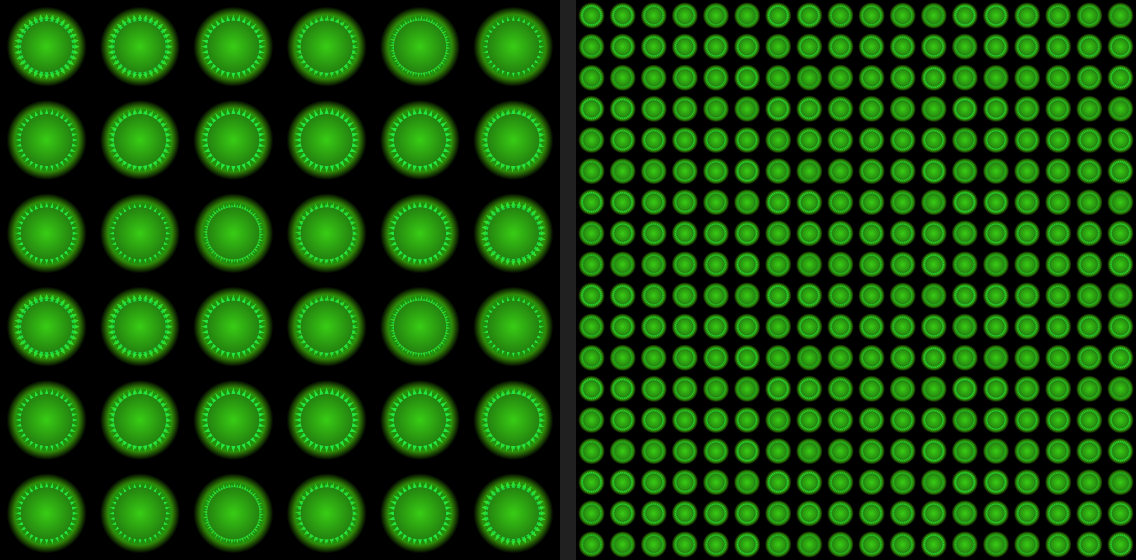
Left: one tile. Right: repeated 3 by 3.
Give the GLSL for this pattern, as a Shadertoy shader.

```glsl
// Grid of glowing green discs, each ringed by two layers of spikes that shift in a cycle.

const float TAU = 6.2831853;
const float GRID = 6.0;          // discs across and down
const float CYCLE = 18.0;        // discs until the spike ring repeats
const float SPIKES = 32.0;       // spikes in each layer

// Radii in units of one cell
const float DISC_RADIUS = 0.28;
const float GLOW_RADIUS = 0.4285;
const float GLOW_SLOPE = 6.4;
const float GLOW_MAX = 0.56;
const float TIP_SHORT = 0.322;
const float TIP_LONG = 0.35;
const float SPIKE_THIN = 0.012;  // half widths at the base
const float SPIKE_WIDE = 0.021;

const vec3 DISC_CENTER = vec3(0.22, 0.80, 0.08);
const vec3 DISC_EDGE = vec3(0.14, 0.51, 0.06);
const vec3 GLOW_OUTER = vec3(0.38, 1.0, 0.05);
const vec3 GLOW_INNER = vec3(0.22, 1.0, 0.10);
const vec3 OUTER_SPIKE = vec3(0.21, 0.85, 0.16);
const vec3 INNER_SPIKE = vec3(0.10, 0.92, 0.30);

// Coverage of a ring of outward triangles; turn is counted in spikes
float spikeRing(float r, float turn, float base, float tip, float halfWidth, float soft) {
    float arc = abs(fract(turn + 0.5) - 0.5) * TAU / SPIKES * r;
    float taper = halfWidth * (tip - r) / (tip - base);
    float side = 1.0 - smoothstep(-soft, soft, arc - taper);
    return side * smoothstep(base - soft, base + soft, r)
                * (1.0 - smoothstep(tip - soft, tip + soft, r));
}

// Angular shift between the layers, in spikes, over the swing from -1 to 1
float layerShift(float swing) {
    float interleave = smoothstep(-0.17, 0.17, swing) * (1.0 - smoothstep(0.2, 0.8, swing));
    float pairing = smoothstep(-0.95, -0.77, swing) * (1.0 - smoothstep(-0.77, -0.5, swing));
    return 0.5 * interleave + 0.25 * pairing;
}

void mainImage(out vec4 fragColor, in vec2 fragCoord) {
    vec2 grid = fragCoord / iResolution.xy * GRID;
    vec2 cell = floor(grid);
    vec2 p = fract(grid) - 0.5;
    float pixel = GRID / min(iResolution.x, iResolution.y);
    float soft = max(0.004, 0.6 * pixel);
    float r = length(p);

    // Cycle position, counted row by row from the top left
    float index = cell.x + GRID * (GRID - 1.0 - cell.y);
    float swing = cos(TAU * index / CYCLE);
    float reach = abs(swing);

    // Halo and disc
    float glow = clamp(GLOW_SLOPE * (GLOW_RADIUS - r), 0.0, GLOW_MAX);
    vec3 color = glow * mix(GLOW_INNER, GLOW_OUTER, smoothstep(0.31, 0.37, r));
    vec3 disc = mix(DISC_CENTER, DISC_EDGE, min(r / DISC_RADIUS, 1.0));
    color = mix(disc, color, smoothstep(DISC_RADIUS - 0.01, DISC_RADIUS + 0.02, r));

    // Spike layers
    float turn = atan(p.x, p.y) * SPIKES / TAU;
    float shift = 0.5 * layerShift(swing);
    float split = smoothstep(0.7, 1.0, swing);
    float tip = mix(TIP_SHORT, TIP_LONG, reach);
    float halfWidth = mix(SPIKE_THIN, SPIKE_WIDE, reach);
    float outerBase = DISC_RADIUS + 0.018 * split;
    float innerBase = DISC_RADIUS - 0.006 * split;
    float innerTip = mix(innerBase, tip, 0.65);
    float outer = spikeRing(r, turn - shift, outerBase, tip, halfWidth + 0.005 * split, soft);
    float inner = spikeRing(r, turn + shift, innerBase, innerTip, halfWidth * 0.95, soft);
    color = mix(color, OUTER_SPIKE, outer);
    color = mix(color, INNER_SPIKE, 0.85 * inner);

    fragColor = vec4(color, 1.0);
}
```
